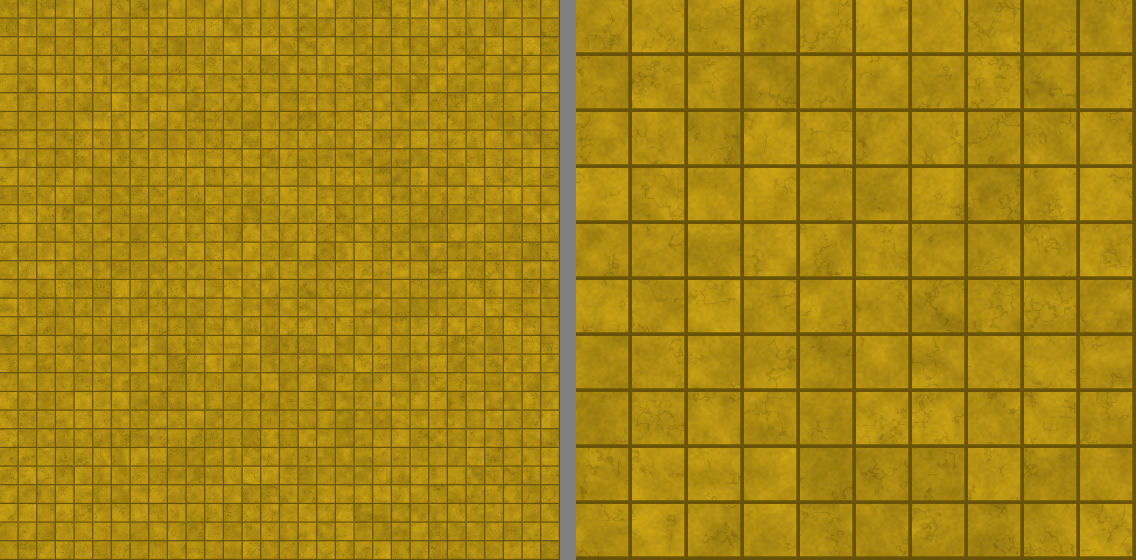
Left, the full canvas; right, a detail of the centre.
This texture is drawn by a WebGL 1 fragment shader. Its source:

```glsl
precision highp float;

uniform vec2 u_resolution;

const float TILES = 30.0;
const float GROUT_WIDTH = 0.066;
const vec2 GROUT_CENTER = vec2(0.967, 0.033);
const vec3 GLAZE = vec3(0.69, 0.555, 0.07);
const vec3 GROUT = vec3(0.41, 0.325, 0.035);

float hash(vec2 p) {
  vec3 q = fract(vec3(p.xyx) * 0.1031);
  q += dot(q, q.yzx + 33.33);
  return fract((q.x + q.y) * q.z);
}

float valueNoise(vec2 p) {
  vec2 i = floor(p);
  vec2 f = fract(p);
  f = f * f * (3.0 - 2.0 * f);
  float low = mix(hash(i), hash(i + vec2(1.0, 0.0)), f.x);
  float high = mix(hash(i + vec2(0.0, 1.0)), hash(i + vec2(1.0, 1.0)), f.x);
  return mix(low, high, f.y);
}

float fbm(vec2 p) {
  float sum = 0.0;
  float amplitude = 0.5;
  for (int i = 0; i < 4; i++) {
    sum += amplitude * valueNoise(p);
    p = p * 2.03 + 7.3;
    amplitude *= 0.5;
  }
  return sum / 0.9375;
}

// Box-filtered coverage of a line repeating once per cell
float lineCoverage(float coord, float center, float width, float pixel) {
  float d = abs(fract(coord - center + 0.5) - 0.5);
  return clamp((0.5 * width - d) / pixel + 0.5, 0.0, 1.0);
}

// Brightness of the worn glaze inside one tile
float glazeShade(vec2 local, vec2 cell) {
  vec2 seed = 90.0 * vec2(hash(cell + 3.7), hash(cell + 51.2));
  float tone = hash(cell + 17.0) + hash(cell + 29.0) - 1.0;
  float mottle = fbm(local * 2.6 + seed) - 0.5;
  float grain = valueNoise(local * 19.0 + seed) - 0.5;

  // Broken dark veins, kept to patches of the tile
  float contour = abs(fbm(local * 5.0 + seed.yx) - 0.5);
  float patches = smoothstep(0.5, 0.72, valueNoise(local * 3.0 + seed + 40.0));
  float vein = (1.0 - smoothstep(0.0, 0.06, contour)) * patches;

  return 1.0 + 0.065 * tone + 0.30 * mottle + 0.08 * grain - 0.13 * vein;
}

void main() {
  vec2 p = gl_FragCoord.xy / u_resolution * TILES;
  vec2 pixel = TILES / u_resolution;
  vec2 cell = mod(floor(p), TILES);

  vec3 color = GLAZE * glazeShade(fract(p), cell);

  // Grout along the right and bottom of every tile
  float across = lineCoverage(p.x, GROUT_CENTER.x, GROUT_WIDTH, pixel.x);
  float down = lineCoverage(p.y, GROUT_CENTER.y, GROUT_WIDTH, pixel.y);
  color = mix(color, GROUT, max(across, down));

  gl_FragColor = vec4(color, 1.0);
}
```
